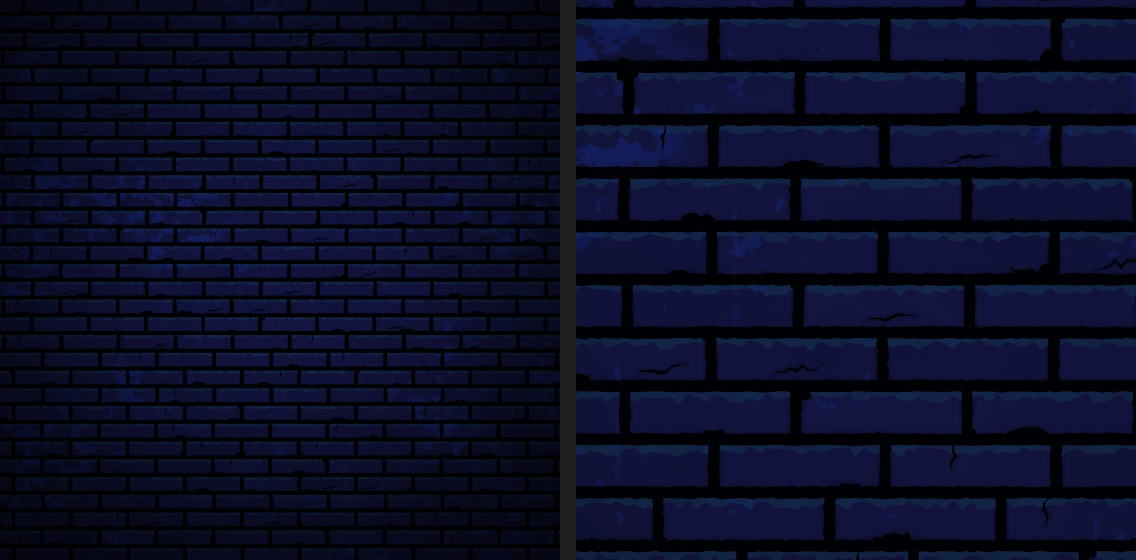
Left: the whole. Right: its middle third, enlarged.
This texture is drawn by a WebGL 2 fragment shader. Its source:

```glsl
#version 300 es
// Dark blue brick wall in running bond, with chips, cracks, stains and a vignette.
precision highp float;

#define GRID vec2(9.81, 31.54)          // bricks across, courses down
#define JOINT vec2(0.0066, 0.0070)      // mortar width
#define RAGGED 0.0014                   // roughness of brick outlines
#define RIM 0.0042                      // mean depth of the lit top rim
#define CRACKED 0.16                    // share of bricks with a crack
#define STAIN 0.65                      // strength of blue stains
#define MORTAR_COLOR vec3(0.001, 0.004, 0.016)
#define BRICK_COLOR vec3(0.073, 0.078, 0.245)
#define RIM_COLOR vec3(0.075, 0.160, 0.290)
#define STAIN_COLOR vec3(0.085, 0.160, 0.500)

uniform vec2 u_resolution;
out vec4 fragColor;

float hash(vec2 p) {
  vec3 q = fract(p.xyx * vec3(0.1031, 0.1030, 0.0973));
  q += dot(q, q.yzx + 33.33);
  return fract((q.x + q.y) * q.z);
}

float noise(vec2 p) {
  vec2 i = floor(p), f = fract(p);
  f = f * f * (3.0 - 2.0 * f);
  return mix(mix(hash(i), hash(i + vec2(1, 0)), f.x),
             mix(hash(i + vec2(0, 1)), hash(i + vec2(1, 1)), f.x), f.y);
}

float fbm(vec2 p) {
  float sum = 0.0, amp = 0.5;
  for (int i = 0; i < 4; i++) {
    sum += amp * noise(p);
    p = p * 2.03 + 17.1;
    amp *= 0.5;
  }
  return sum;
}

float box(vec2 p, vec2 halfSize) {
  vec2 d = abs(p) - halfSize;
  return length(max(d, 0.0)) + min(max(d.x, d.y), 0.0);
}

// Antialiased coverage of a signed distance.
float cover(float d) {
  return clamp(0.5 - d * u_resolution.y, 0.0, 1.0);
}

// Horizontal shift of a course; the bond slips in the top and bottom parts.
float courseShift(float row) {
  float slip = row < 3.0 ? -0.14 : (row < 20.0 ? 0.0 : 0.18);
  return 0.562 + 0.5 * mod(row, 2.0) + slip + 0.03 * (hash(vec2(row, 5.0)) - 0.5);
}

// Bites taken from one corner and from the bottom edge.
float chips(vec2 p, vec2 halfSize, vec2 id, float rough) {
  vec2 corner = halfSize * sign(vec2(hash(id + 11.0), hash(id + 23.0)) - vec2(0.5, 0.3));
  float big = step(0.72, hash(id + 31.0));
  float d = length(p - corner) - mix(0.0015, 0.0065, big) * hash(id + 37.0);
  vec2 notch = vec2((hash(id + 41.0) - 0.5) * 1.6 * halfSize.x, halfSize.y);
  float size = 0.0045 * step(0.45, hash(id + 43.0));
  d = min(d, length((p - notch) * vec2(0.35, 1.0)) - size * hash(id + 47.0));
  return d + rough * 2.0;
}

// A thin wandering crack, steep or flat, tapering along its length.
float crack(vec2 p, vec2 halfSize, vec2 id) {
  float flatCrack = step(0.6, hash(id + 53.0));
  vec2 q = p - vec2((hash(id + 59.0) - 0.5) * 1.4 * halfSize.x,
                    mix(-0.45, 0.55, flatCrack) * halfSize.y);
  q = flatCrack > 0.5 ? q.yx : q;
  float reach = mix(0.009, 0.016, flatCrack);
  float bend = (noise(vec2(q.y * 260.0, hash(id) * 90.0)) - 0.5) * 0.005;
  float width = 0.0011 * (1.0 - abs(q.y) / reach);
  return max(abs(q.x - bend + q.y * 0.15) - width, abs(q.y) - reach);
}

// Broken patches plus narrow vertical drips.
float stains(vec2 p) {
  float zone = smoothstep(0.48, 0.70, fbm(p * vec2(7.0, 9.0) + 3.7)
               + 0.12 * smoothstep(0.25, 0.5, abs(p.x - 0.5)));
  float flecks = smoothstep(0.50, 0.57, fbm(p * vec2(60.0, 80.0)));
  float specks = smoothstep(0.72, 0.76, fbm(p * 75.0 + 40.0));
  vec2 cell = vec2(floor(p.x * 46.0), floor(p.y * 11.0));
  float center = 0.3 + 0.4 * hash(cell + 71.0);
  float wobble = 0.12 * (noise(p * vec2(20.0, 150.0)) - 0.5);
  float line = 1.0 - smoothstep(0.03, 0.11, abs(fract(p.x * 46.0) - center + wobble));
  float along = fract(p.y * 11.0);
  float drip = line * step(0.93, hash(cell)) * smoothstep(0.0, 0.1, along)
             * smoothstep(1.0, 0.6, along) * smoothstep(0.25, 0.5, noise(p * vec2(200.0, 90.0)));
  return clamp(zone * flecks + 0.7 * specks + 0.6 * drip, 0.0, 1.0);
}

void main() {
  vec2 p = gl_FragCoord.xy / u_resolution;
  p.y = 1.0 - p.y;

  // Brick cell and local position, measured from the brick center
  vec2 g = p * GRID + vec2(0.0, 0.24);
  float row = floor(g.y);
  g.x -= courseShift(row);
  vec2 id = vec2(floor(g.x) + 20.0, row);
  vec2 local = (fract(g) - 0.5) / GRID;
  vec2 halfSize = 0.5 / GRID - 0.5 * JOINT;

  // Worn outline
  float rough = (noise(p * 260.0) - 0.5) * RAGGED;
  float d = box(local, halfSize) + rough * 0.7;
  d = max(d, -chips(local, halfSize, id, rough));
  if (hash(id + 67.0) < CRACKED) d = max(d, -crack(local, halfSize, id));

  // Brick face with a ragged lit rim on top
  vec3 face = BRICK_COLOR * (0.92 + 0.12 * hash(id + 83.0) + 0.1 * (fbm(p * 30.0) - 0.5));
  face *= mix(0.82, 1.0, smoothstep(0.0, 0.003, -d));
  float depth = RIM * (0.35 + 1.2 * noise(vec2(p.x * 190.0, row * 7.0)));
  float rim = cover(local.y + halfSize.y - depth + rough);
  face = mix(face, RIM_COLOR, rim * (0.65 + 0.3 * noise(p * 90.0)));

  // Stains sit mostly on the bricks
  float brick = cover(d);
  vec3 color = mix(MORTAR_COLOR, face, brick);
  color = mix(color, STAIN_COLOR, stains(p) * STAIN * mix(0.06, 0.75, brick));

  // Vignette
  float radius = length(p - vec2(0.5, 0.47));
  color *= mix(1.0, 0.28, smoothstep(0.08, 0.75, radius));
  fragColor = vec4(color, 1.0);
}
```
